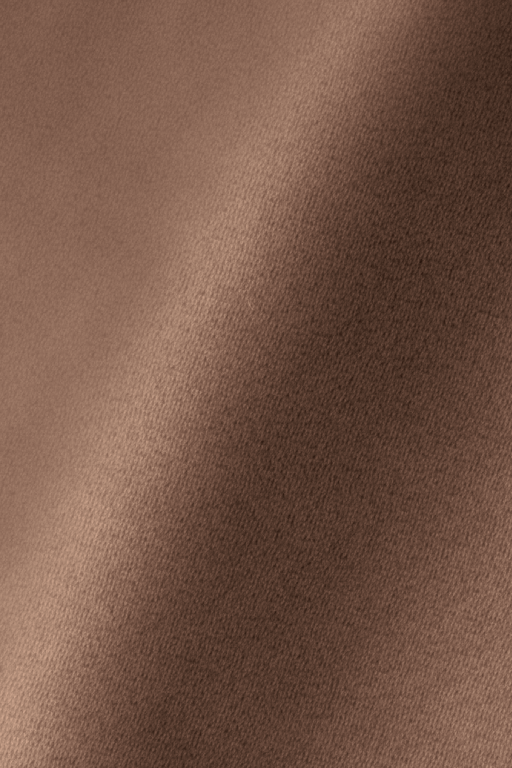
Give the GLSL for this texture, as a Shadertoy shader.

```glsl
// Soft brown knitted cloth with one diagonal fold and a shallow focus.

vec2 hash2(vec2 p) {
    vec3 q = fract(vec3(p.xyx) * vec3(0.1031, 0.1030, 0.0973));
    q += dot(q, q.yzx + 33.33);
    return fract((q.xx + q.yz) * q.zy);
}

// Distance to the nearest scattered cell centre.
float cellular(vec2 p) {
    vec2 cell = floor(p), local = fract(p);
    float nearest = 2.0;
    for (int j = -1; j <= 1; j++) {
        for (int i = -1; i <= 1; i++) {
            vec2 offset = vec2(i, j);
            vec2 delta = offset + hash2(cell + offset) - local;
            nearest = min(nearest, dot(delta, delta));
        }
    }
    return sqrt(nearest);
}

// Signed horizontal distance from the crest of the fold.
float foldOffset(vec2 p) {
    return p.x - (-0.005 + 0.36 * p.y + 0.12 * p.y * p.y);
}

float foldLight(vec2 p, float d) {
    float lit = mix(0.86, 0.6, p.y) + 0.26 * exp(-d * d / 0.008);
    lit -= 0.08 * smoothstep(-0.2, -0.45, d);
    float shade = 0.14 - 0.16 * p.y + 0.58 * smoothstep(0.29, 0.65, d);
    return mix(lit, shade, smoothstep(-0.03, 0.22, d));
}

// Broad, blurred undulations running along the cloth.
float softStreaks(vec2 p) {
    float across = p.x - 0.3 * p.y;
    float waves = 0.0, frequency = 22.0, weight = 0.5;
    for (int i = 0; i < 4; i++) {
        waves += weight * sin(across * frequency + 1.7 * sin(p.y * frequency * 0.4 + float(i)));
        frequency *= 1.9;
        weight *= 0.6;
    }
    return waves;
}

// Slanted columns of paired, V-shaped stitches with uneven yarn.
float knit(vec2 p) {
    float bend = 0.002 * sin(p.y * 23.0 + p.x * 9.0) + 0.0006 * sin(p.y * 190.0 + p.x * 70.0);
    float column = (p.x - 0.36 * p.y + bend) / 0.0062;
    float row = (p.y + 0.3 * p.x) / 0.0078;
    float leg = abs(fract(column) - 0.5);
    float rib = cos(6.2832 * column);
    float loops = sin(6.2832 * (row + 1.3 * leg));
    float uneven = hash2(floor(vec2(column, row)) + 400.0).x - 0.5;
    return 0.6 * rib + 0.35 * loops + 0.9 * uneven;
}

float fibre(vec2 p, vec2 a, vec2 b) {
    vec2 along = b - a, rel = p - a;
    float t = clamp(dot(rel, along) / dot(along, along), 0.0, 1.0);
    rel.x += 0.001 * sin(t * 3.14);
    return 1.0 - smoothstep(0.0003, 0.0017, length(rel - along * t));
}

void mainImage(out vec4 fragColor, in vec2 fragCoord) {
    vec2 p = fragCoord / iResolution.y;
    float d = foldOffset(p);
    float light = foldLight(p, d);

    // Focus is sharpest just past the crest and on the lower right.
    float focus = smoothstep(-0.12, 0.06, d) * (1.0 - 0.5 * smoothstep(0.65, 1.0, p.y));

    light += 0.05 * softStreaks(p) * (1.0 - 0.75 * focus);
    light += 0.025 * sin(p.x * 31.0 + 2.0 * sin(p.y * 17.0)) * sin(p.y * 26.0 - p.x * 11.0);

    // Woven relief and brushed fuzz.
    float relief = mix(0.03, 0.165, focus) * (0.75 + 0.5 * light);
    light += relief * knit(p);
    vec2 nap = vec2(p.x - 0.36 * p.y, p.y) * vec2(290.0, 165.0);
    light += mix(0.16, 0.32, focus) * (0.48 - cellular(nap + 50.0));
    light += mix(0.09, 0.13, focus) * (hash2(floor(p * 500.0)).x - 0.5);

    // Stray hairs.
    float hairs = fibre(p, vec2(0.323, 0.61), vec2(0.329, 0.597));
    hairs += 0.45 * fibre(p, vec2(0.396, 0.318), vec2(0.412, 0.286));
    light += 0.3 * hairs;

    // Dyed yarn is warmest in its middle tones.
    vec3 color = mix(vec3(0.28, 0.19, 0.145), vec3(0.66, 0.52, 0.44), light);
    color -= vec3(0.0, 0.06, 0.05) * max(light * (1.0 - light), 0.0);
    fragColor = vec4(clamp(color, 0.0, 1.0), 1.0);
}
```
